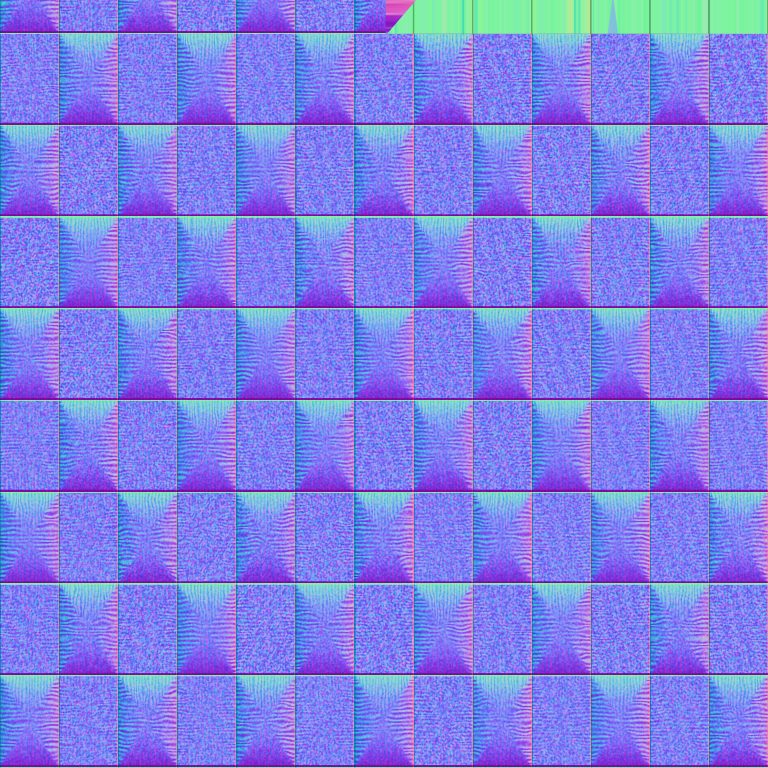
Reproduce this texture map procedurally as a three.js fragment shader.

```glsl
varying vec2 vUv;

const vec2 TILE = vec2(1.0 / 13.0, 0.11946);
const float ROW_ORIGIN = 0.0015;
const float STRIP_BOTTOM = 0.956;
const float SOFTENING = 0.94;

float hash(vec2 p) {
  return fract(sin(dot(p, vec2(127.1, 311.7))) * 43758.5453);
}

// Smooth value noise from -1 to 1
float noise(vec2 p) {
  vec2 i = floor(p), f = fract(p);
  f = f * f * (3.0 - 2.0 * f);
  float low = mix(hash(i), hash(i + vec2(1.0, 0.0)), f.x);
  float high = mix(hash(i + vec2(0.0, 1.0)), hash(i + 1.0), f.x);
  return 2.0 * mix(low, high, f.y) - 1.0;
}

vec3 normalColor(vec2 slope) {
  return SOFTENING * 0.5 * normalize(vec3(slope, 1.0)) + 0.5;
}

float bevel(float dist, float width) {
  return 1.0 - smoothstep(0.5 * width, 1.3 * width, dist);
}

// Fine wrinkles, pulled along a slight diagonal
vec2 grain(vec2 uv, float strength) {
  vec2 p = vec2(uv.x - 0.6 * uv.y, uv.y + 0.6 * uv.x) * vec2(480.0, 400.0);
  return strength * vec2(noise(p), noise(p + 57.3));
}

// Even fibres from the tile edge inwards, wavering and forking
float fibre(float across, float along, float density) {
  float waver = 0.5 * noise(vec2(across * 110.0, along * 60.0));
  float fade = 0.7 + 0.4 * noise(vec2(across * 150.0, along * 70.0) + 31.7);
  return fade * sin(6.2832 * (across * density + waver));
}

vec2 tileSlope(vec2 uv, vec2 p, float raised, float seed) {
  vec2 reach = abs(p);
  float diagonal = reach.y - reach.x;
  float faceSide = smoothstep(-0.22, 0.22, diagonal);
  float fibreSide = smoothstep(-0.06, 0.06, diagonal + 0.05 * noise(uv * 200.0));

  // Pillow faces steepen towards the edges
  vec2 rise = pow(reach, vec2(2.4, 2.3)) * vec2(0.7, 1.15);
  vec2 slope = raised * sign(p) * rise * vec2(1.0 - faceSide, faceSide);

  // Fibres cross each face and break up its light
  vec2 lines = vec2(fibre(uv.x, uv.y, 235.0), fibre(uv.y, uv.x, mix(225.0, 180.0, raised)));
  lines *= vec2(fibreSide, 1.0 - fibreSide);
  vec2 depth = mix(vec2(0.3, 0.36), vec2(0.45, 0.8), raised);
  slope += lines * depth * (0.4 + 0.6 * reach.yx);
  slope += raised * p * 0.22 * lines.yx;

  return slope + grain(uv, mix(0.46, 0.3, raised) * (0.85 + 0.3 * seed));
}

vec2 seamSlope(vec2 uv, vec2 q) {
  vec2 far = TILE - q;
  float chips = 0.8 + 0.35 * noise(uv * 220.0);
  float x = bevel(far.x, 0.0014) - bevel(q.x, 0.0015);
  float y = bevel(far.y, 0.0016) - 1.2 * bevel(q.y, 0.0024);
  return vec2(2.1 * x * chips, 3.0 * y);
}

// Stretched band of vertical streaks
vec3 stripColor(vec2 uv) {
  float streak = noise(vec2(uv.x * 330.0, 3.0));
  float broad = noise(vec2(uv.x * 55.0, 9.0));
  float warm = smoothstep(0.035, 0.0, abs(uv.x - 0.75));
  vec2 slope = vec2(1.3 * streak * broad + warm * (0.6 + 1.5 * streak), 3.3 + 1.4 * streak);
  vec3 color = normalColor(slope);
  float columnEdge = abs(fract(uv.x / TILE.x + 0.5) - 0.5) * TILE.x;
  color *= 1.0 - 0.3 * bevel(columnEdge, 0.0012);
  float wedge = 0.002 + 0.13 * (1.0 - uv.y);
  float inside = 1.0 - smoothstep(wedge - 0.002, wedge, abs(uv.x - 0.798));
  return mix(color, normalColor(vec2(0.2 * streak, 0.5)), inside * 0.8);
}

// Short horizontal streaks beside the band
vec3 cornerColor(vec2 uv) {
  float streak = noise(vec2(uv.x * 12.0, uv.y * 330.0));
  float upper = smoothstep(0.97, 0.99, uv.y);
  return normalColor(vec2(mix(0.2, 1.5, upper), mix(-0.9, 0.0, upper) + 1.2 * streak));
}

void main() {
  vec2 grid = (vUv - vec2(0.0, ROW_ORIGIN)) / TILE;
  vec2 cell = floor(grid);
  vec2 local = fract(grid);
  float raised = 1.0 - mod(cell.x + cell.y, 2.0);

  vec2 slope = tileSlope(vUv, local * 2.0 - 1.0, raised, hash(cell));
  vec3 color = normalColor(slope + seamSlope(vUv, local * TILE));

  // Odd band along the top right, cut off by a diagonal
  float band = smoothstep(STRIP_BOTTOM - 0.001, STRIP_BOTTOM + 0.001, vUv.y);
  float diagonal = 0.504 + 0.86 * (vUv.y - STRIP_BOTTOM);
  float corner = smoothstep(0.501, 0.503, vUv.x);
  float strip = smoothstep(diagonal - 0.001, diagonal + 0.001, vUv.x);
  color = mix(color, cornerColor(vUv), band * corner);
  color = mix(color, stripColor(vUv), band * strip);

  gl_FragColor = vec4(color, 1.0);
}
```
